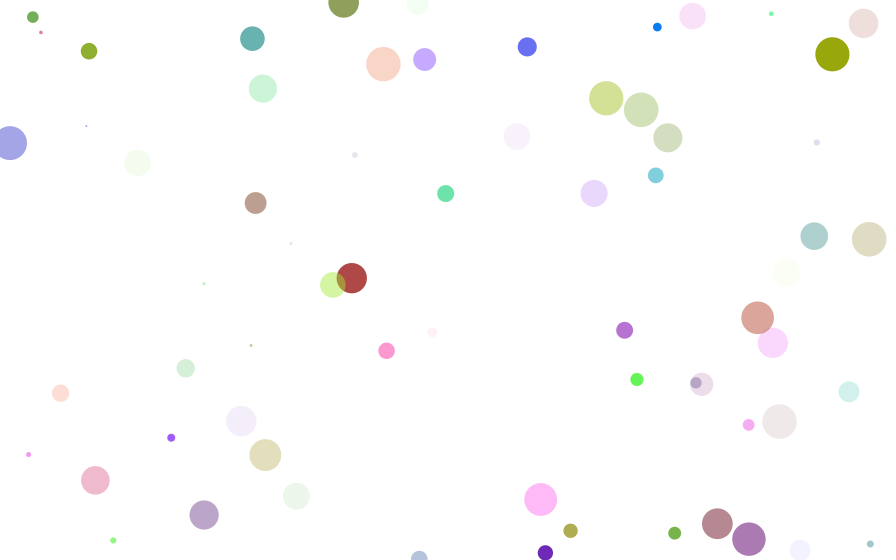
Reproduce this background procedurally as a Shadertoy shader.

```glsl
// Scattered translucent confetti discs of random colour and size on white.

const int   DISC_COUNT  = 66;
const uint  SEED        = 29u;
const float MIN_RADIUS  = 0.001;   // in canvas heights
const float MAX_RADIUS  = 0.031;
const float SIZE_BIAS   = 0.8;     // below 1 favours larger discs
const float MIN_OPACITY = 0.04;
const float MAX_OPACITY = 1.0;
const vec3  PAPER       = vec3(1.0);

// Integer hash: three well mixed words per input
uvec3 pcg3d(uvec3 v) {
    v = v * 1664525u + 1013904223u;
    v.x += v.y * v.z;
    v.y += v.z * v.x;
    v.z += v.x * v.y;
    v ^= v >> 16u;
    v.x += v.y * v.z;
    v.y += v.z * v.x;
    v.z += v.x * v.y;
    return v;
}

// Three random values in 0..1 for one disc and one purpose
vec3 random3(int disc, uint purpose) {
    uvec3 bits = pcg3d(uvec3(uint(disc), purpose, SEED));
    return vec3(bits >> 8u) / 16777216.0;
}

// Antialiased coverage of a disc
float discCoverage(vec2 p, vec2 center, float radius, float pixel) {
    float dist = length(p - center) - radius;
    return clamp(0.5 - dist / pixel, 0.0, 1.0);
}

void mainImage(out vec4 fragColor, in vec2 fragCoord) {
    float pixel = 1.0 / iResolution.y;
    vec2 p = fragCoord * pixel;
    vec2 canvas = vec2(iResolution.x * pixel, 1.0);

    // Paint the discs back to front
    vec3 color = PAPER;
    for (int i = 0; i < DISC_COUNT; i++) {
        vec3 placement = random3(i, 0u);
        vec3 tint = random3(i, 1u);
        float opacity = mix(MIN_OPACITY, MAX_OPACITY, random3(i, 2u).x);
        float radius = mix(MIN_RADIUS, MAX_RADIUS, pow(placement.z, SIZE_BIAS));
        float coverage = discCoverage(p, placement.xy * canvas, radius, pixel);
        color = mix(color, tint, coverage * opacity);
    }

    fragColor = vec4(color, 1.0);
}
```
